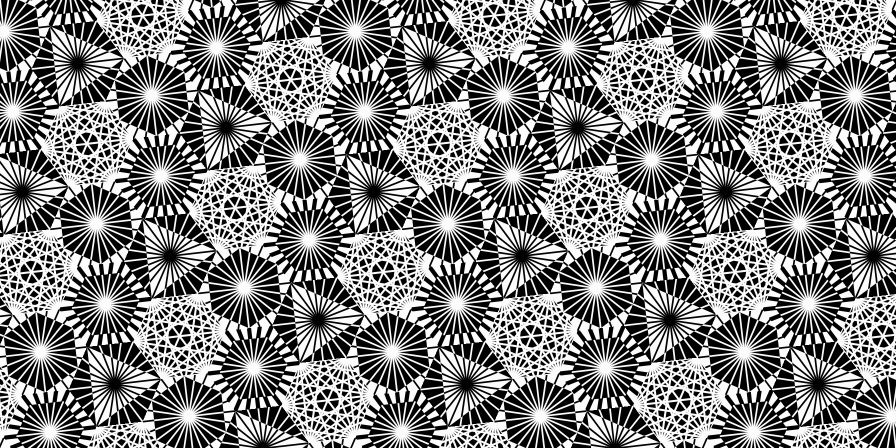
This pattern is drawn by a Shadertoy shader. Its source:

```glsl
// Black and white mosaic of hexagonal cells on a tilted triangular lattice.
// Rows alternate disc-like and triangle cells, then lace and toothed cells;
// each is made of straight rays combined with a polygon by inversion.

#define SPACING 0.1801     // distance between cell centres, in canvas heights
#define RAY_COUNT 24.0     // rays around each centre
#define RAY_WIDTH 0.021    // widths and sizes are in cell spacings
#define LACE_WIDTH 0.025
#define TOOTH_WIDTH 0.052
#define TOOTH_START 0.365
#define INK vec3(0.005)
#define PAPER vec3(0.99)
#define SAMPLES 2

const float ROOT3 = sqrt(3.0);
const float TAU = 6.2831853;

// Distance to the nearest of the evenly turned rays from the origin
float rayDistance(vec2 p) {
    float stepAngle = TAU / RAY_COUNT;
    float angle = atan(p.y, p.x + 1e-6);
    float offset = angle - stepAngle * round(angle / stepAngle);
    return length(p) * abs(sin(offset));
}

// Hexagon with flat sides left and right; swap axes to turn it
float hexagonDistance(vec2 p, float apothem) {
    p = abs(p);
    return max(p.x, 0.5 * p.x + 0.5 * ROOT3 * p.y) - apothem;
}

float triangleDistance(vec2 p) {
    float sides = 0.5 * ROOT3 * abs(p.x) + 0.5 * p.y;
    return max(-p.y, sides) - 0.5 / ROOT3;
}

// Smooth coverage of the area where distance is negative
float cover(float distance, float blur) {
    return clamp(0.5 - distance / blur, 0.0, 1.0);
}

float rays(vec2 p, float width, float blur) {
    return cover(rayDistance(p) - 0.5 * width, blur);
}

float invertWhere(float tone, float mask) {
    return mix(tone, 1.0 - tone, mask);
}

// Fans of rays from all six corners of the cell
float lace(vec2 p, float blur) {
    float tone = 0.0;
    for (int i = 0; i < 6; i++) {
        float angle = TAU * (float(i) + 0.5) / 6.0;
        vec2 corner = vec2(cos(angle), sin(angle)) / ROOT3;
        tone = max(tone, rays(p - corner, LACE_WIDTH, blur));
    }
    return tone;
}

// Black hexagon with light rays and a rim of bold teeth
float toothedWheel(vec2 p, float blur) {
    float core = cover(hexagonDistance(p, TOOTH_START), blur);
    float teeth = 1.0 - rays(p, TOOTH_WIDTH, blur);
    return mix(teeth, rays(p, RAY_WIDTH, blur), core);
}

float mosaic(vec2 q, float blur) {
    // Nearest centre among the two interleaved rectangular grids
    vec2 cell = vec2(1.0, ROOT3);
    vec2 evenIndex = round(q / cell);
    vec2 oddIndex = round(q / cell - 0.5);
    vec2 evenLocal = q - evenIndex * cell;
    vec2 oddLocal = q - (oddIndex + 0.5) * cell;
    bool evenRow = dot(evenLocal, evenLocal) < dot(oddLocal, oddLocal);
    vec2 p = evenRow ? evenLocal : oddLocal;
    bool evenColumn = mod(evenRow ? evenIndex.x : oddIndex.x, 2.0) < 0.5;

    if (!evenRow) return evenColumn ? toothedWheel(p, blur) : lace(p, blur);

    // Rays swap tone across the polygon edge
    float tone = rays(p, RAY_WIDTH, blur);
    float shape = evenColumn ? hexagonDistance(p.yx, 0.25 * ROOT3)
                             : -triangleDistance(p);
    return invertWhere(tone, 1.0 - cover(shape, blur));
}

void mainImage(out vec4 fragColor, in vec2 fragCoord) {
    // The tilt makes the lattice repeat along the horizontal
    vec2 axis = normalize(vec2(4.0, ROOT3));
    float pixel = 1.0 / (iResolution.y * SPACING);
    float tone = 0.0;
    for (int i = 0; i < SAMPLES * SAMPLES; i++) {
        vec2 jitter = (vec2(i % SAMPLES, i / SAMPLES) + 0.5) / float(SAMPLES) - 0.5;
        vec2 p = (fragCoord + jitter - 0.5 * iResolution.xy) * pixel;
        p.y = -p.y;
        vec2 q = vec2(dot(p, axis), dot(p, vec2(-axis.y, axis.x)));
        tone += mosaic(q, pixel / float(SAMPLES));
    }
    fragColor = vec4(mix(INK, PAPER, tone / float(SAMPLES * SAMPLES)), 1.0);
}
```
